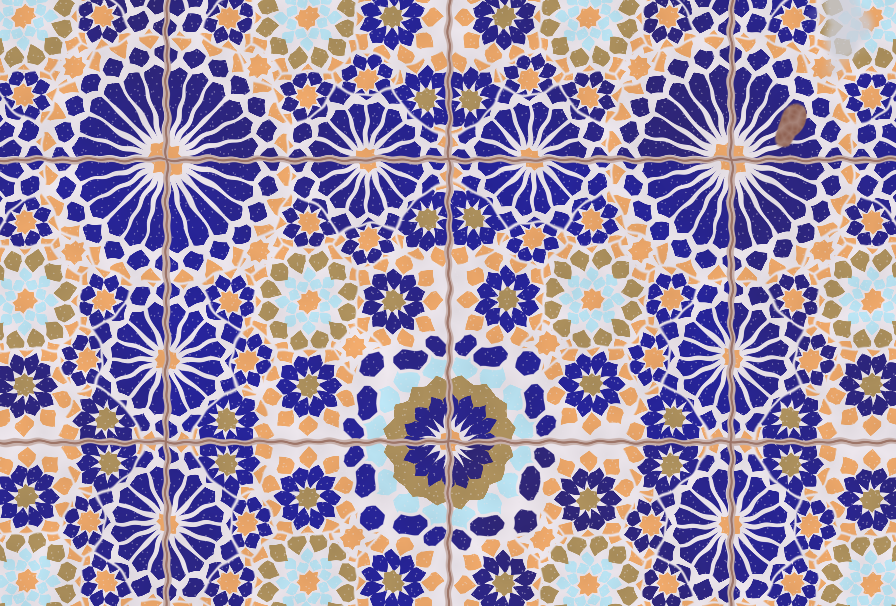
Write a WebGL 1 fragment shader that draws this pattern.

```glsl
precision highp float;
uniform vec2 u_resolution;
const float TILE = 0.466;                 // tile side, in canvas heights
const vec2 ORIGIN = vec2(0.275, 0.7365);  // centre of a large wheel
const float JITTER = 0.014;               // misalignment of each tile
const float GROUT = 0.011;                // half width of the joints
const vec2 CHIP = vec2(2.21, 0.13);       // broken glaze, in tiles
const vec2 SCRAPE = vec2(2.40, 0.48);     // rubbed glaze, in tiles
const vec3 WHITE = vec3(0.91, 0.885, 0.91);
const vec3 BLUE = vec3(0.15, 0.14, 0.60);
const vec3 INDIGO = vec3(0.19, 0.15, 0.44);
const vec3 ORANGE = vec3(0.92, 0.65, 0.41);
const vec3 OLIVE = vec3(0.67, 0.56, 0.36);
const vec3 CYAN = vec3(0.72, 0.88, 0.94);
const vec3 MORTAR = vec3(0.78, 0.69, 0.67);
const vec3 CLAY = vec3(0.56, 0.38, 0.32);
float soft;          // edge width in tiles
vec3 glaze = WHITE;  // colour so far
vec2 q, spot;        // folded position, offset from the nearest rosette
float kind, nearest = 9.0, second = 9.0;

vec2 hash2(vec2 p) {
  return fract(sin(vec2(dot(p, vec2(27.1, 61.7)), dot(p, vec2(69.5, 38.3)))) * 4375.5);
}
// Distance to the nearest scattered point
float cellular(vec2 p) {
  float d = 2.0;
  for (int k = 0; k < 9; k++) {
    vec2 cell = floor(p) + vec2(mod(float(k), 3.0), floor((float(k) + 0.5) / 3.0)) - 1.0;
    d = min(d, length(cell + hash2(cell) - p));
  }
  return d;
}
void paint(vec3 ink, float mask) { glaze = mix(glaze, ink, mask); }

// n petals from radius r0 to r1, tapering by the slopes t0 and t1
void ring(vec3 ink, float n, float phase, float r0, float r1, float width, float t0, float t1) {
  float sector = 6.28319 / n;
  float a = mod(atan(spot.y, spot.x) + (phase + 0.5) * sector, sector) - 0.5 * sector;
  vec2 k = length(spot) * vec2(cos(a), abs(sin(a)));
  float edge = min(min((k.x - r0) * t0, (r1 - k.x) * t1), width) - k.y;
  paint(ink, smoothstep(-soft, soft, edge * 1.3));
}
float bead(vec2 p, vec2 size, float grow) {
  p = abs(p);
  float d = max(max(p.x - size.x, p.y - size.y), (p.x + p.y - 0.75 * (size.x + size.y)) * 0.707);
  return 1.0 - smoothstep(-soft, soft, d - grow);
}
// Keep the nearest rosette and the distance of the second
void claim(vec2 offset, float d, float id) {
  second = min(second, max(d, nearest));
  if (d < nearest) { nearest = d; spot = offset; kind = id; }
}
void place(float x, float y, float radius, float id) {
  vec2 offset = q - vec2(x, y);
  claim(offset, length(offset) - radius, id);
}
void rosette(vec3 navy) {
  bool large = kind < 0.5, ten = kind > 2.5 && kind < 3.5;
  if (kind < 1.5) {         // wheels
    float n = large ? 24.0 : 16.0, rim = large ? 0.33 : 0.205;
    ring(navy, n, 0.5, 0.25 * rim, rim, 0.032, large ? 0.16 : 0.23, 1.6);
    ring(navy, n, 0.0, rim, rim + 0.075, 0.037, 1.3, 1.5);
    ring(ORANGE, n, 0.5, rim + 0.055, rim + 0.157, 0.036, 0.9, 0.9);
  } else if (kind < 2.5) {  // pale flower
    ring(CYAN, 8.0, 0.5, 0.038, 0.083, 0.021, 1.2, 1.2);
    ring(CYAN, 8.0, 0.0, 0.065, 0.12, 0.022, 1.0, 1.0);
    ring(OLIVE, 12.0, 0.5, 0.105, 0.185, 0.032, 1.0, 1.2);
    ring(ORANGE, 12.0, 0.0, 0.165, 0.25, 0.033, 1.0, 1.0);
  } else if (kind < 4.5) {  // ten-petal and eight-petal flowers
    float n = ten ? 10.0 : 8.0, tip = ten ? 0.118 : 0.1;
    ring(navy, n, 0.5, 0.036, tip, 0.026, ten ? 0.7 : 1.0, 1.1);
    ring(ORANGE, n, 0.0, tip - 0.017, tip + 0.061, 0.031, 1.0, 1.0);
  } else if (kind < 5.5) {  // small star
    ring(ORANGE, 8.0, 0.5, 0.05, 0.12, 0.025, 0.9, 0.9);
  } else {                  // olive medallion
    ring(CYAN, 16.0, 0.5, 0.21, 0.33, 0.044, 1.0, 1.0);
    ring(OLIVE, 16.0, 0.5, 0.1, 0.235, 0.045, 0.6, 2.0);
    ring(navy, 16.0, 0.0, 0.05, 0.175, 0.026, 0.4, 0.9);
  }
  ring(ten ? OLIVE : ORANGE, 8.0, 0.0, -0.03, large ? 0.065 : 0.043, 0.02, 1.0, 1.0);
  paint(WHITE, 1.0 - smoothstep(0.0, 0.016, second - nearest));
}
void main() {
  soft = 0.75 / (TILE * u_resolution.y);
  vec2 p = (gl_FragCoord.xy / u_resolution.y - ORIGIN) / TILE;
  vec2 luck = hash2(floor(p) + 7.0);
  vec2 wobble = 0.003 * (sin(p.yx * 31.0) + sin(p.yx * 73.0 + p * 19.0));
  // Mirror each tile into one triangle
  q = abs(mod(p + wobble + (luck - 0.5) * JITTER + 1.0, 2.0) - 1.0);
  if (q.y > q.x) q = q.yx;
  vec2 h = 1.0 - q;
  place(0.0, 0.0, 0.41, 0.0);    place(0.707, 0.0, 0.255, 1.0);
  place(0.5, 0.5, 0.18, 2.0);    place(0.8, 0.5, 0.14, 3.0);
  place(0.92, 0.21, 0.11, 3.0);  place(0.71, 0.28, 0.085, 4.0);
  place(0.5, 0.22, 0.08, 4.0);   place(0.325, 0.325, 0.04, 5.0);
  place(0.66, 0.66, 0.06, 5.0);  claim(h, max(h.x, h.y) - 0.28, 6.0);
  float tint = luck.x * 0.6 + 0.3 * sin(p.x * 4.0 + p.y * 3.0);
  vec3 navy = mix(BLUE, INDIGO, clamp(tint, 0.0, 1.0));
  rosette(navy);
  // Chain of beads around the medallion
  vec2 turned = mat2(0.707, -0.707, 0.707, 0.707) * (h - vec2(0.05, 0.34));
  for (int i = 0; i < 2; i++) {
    float grow = i == 0 ? 0.012 : 0.0;
    float chain = max(bead(h - vec2(0.27, 0.28), vec2(0.036), grow), bead(turned, vec2(0.04, 0.028), grow));
    paint(i == 0 ? WHITE : navy, max(chain, bead(h - vec2(0.14, 0.295), vec2(0.058, 0.034), grow)));
  }
  // Uneven glaze, pinholes, scrape and chip
  float grain = cellular(p * 38.0), patchy = cellular(p * 9.0);
  glaze *= 0.97 + 0.06 * patchy + 0.02 * (luck.y - 0.5);
  paint(WHITE, 0.35 * (1.0 - smoothstep(0.05, 0.16, grain)));
  float rub = length((p - SCRAPE) * vec2(1.0, 0.6)) + 0.08 * patchy;
  paint(vec3(0.80, 0.81, 0.85), 0.75 * (1.0 - smoothstep(0.08, 0.15, rub)));
  vec2 s = p - CHIP;
  float chip = length(vec2(s.x - 0.5 * s.y, s.y * 0.6)) + 0.035 * patchy;
  paint(mix(CLAY, MORTAR, 0.5 * grain), 1.0 - smoothstep(0.055, 0.065, chip));
  // Joints with a dark crack
  vec2 gap = abs(fract(p + wobble + 0.5) - 0.5);
  float joint = min(gap.x, gap.y), ragged = GROUT + 0.006 * (patchy - 0.4);
  paint(MORTAR, 1.0 - smoothstep(ragged - soft, ragged + soft, joint));
  paint(CLAY, 0.75 * (1.0 - smoothstep(0.002, 0.003 + soft, joint)));
  gl_FragColor = vec4(glaze, 1.0);
}
```
